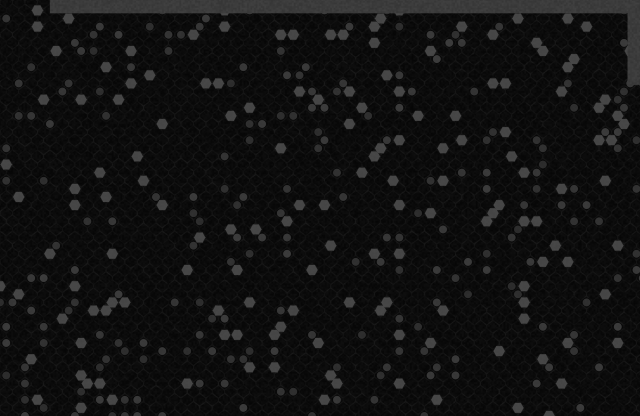
Write a Shadertoy shader that draws this pattern.

```glsl
// Dark honeycomb mesh sprinkled with grey hexagons and soft dots, framed by a grainy bar.
const vec2  PITCH       = vec2(0.0300, 0.0195); // lattice step, in canvas heights
const float HEX_APOTHEM = 0.0121;
const float DOT_RADIUS  = 0.0096;
const float HEX_SHARE   = 0.062;  // chance that a cell holds a hexagon
const float DOT_SHARE   = 0.080;  // chance that a cell holds a soft dot
const float HEX_EDGE    = 0.0016;
const float DOT_EDGE    = 0.0034;
const float HEX_GREY    = 0.275;
const float DOT_GREY    = 0.215;
const float BASE_GREY   = 0.040;
const float MESH_GAIN   = 0.046;
const float MESH_WIDTH  = 0.0052;
const float BAR_GREY    = 0.232;
const float BAR_LEFT    = 0.120;
const float BAR_HEIGHT  = 0.032;
const float SIDE_WIDTH  = 0.030;
const float SIDE_HEIGHT = 0.204;
const float GRAIN_SCALE = 240.0;
const float GRAIN_GAIN  = 0.034;

float hash(vec2 p) {
    vec3 q = fract(vec3(p.xyx) * 0.1031);
    q += dot(q, q.yzx + 33.33);
    return fract((q.x + q.y) * q.z);
}

float valueNoise(vec2 p) {
    vec2 cell = floor(p);
    vec2 f = fract(p);
    f = f * f * (3.0 - 2.0 * f);
    float low  = mix(hash(cell), hash(cell + vec2(1.0, 0.0)), f.x);
    float high = mix(hash(cell + vec2(0.0, 1.0)), hash(cell + 1.0), f.x);
    return mix(low, high, f.y);
}

// Signed distance to a hexagon with flat top and bottom.
float hexagon(vec2 p, float apothem) {
    p = abs(p);
    return max(p.y, dot(p, vec2(0.8660, 0.5))) - apothem;
}

// Coverage of a shape whose edge is blurred over a given width.
float cover(float dist, float width) {
    return 1.0 - smoothstep(-0.5 * width, 0.5 * width, dist);
}

void mainImage(out vec4 fragColor, in vec2 fragCoord) {
    vec2 p = fragCoord / iResolution.y;
    float pixel = 1.0 / iResolution.y;
    float right = iResolution.x / iResolution.y;
    float grain = valueNoise(p * GRAIN_SCALE) - 0.5;

    // Visit the nearby cells of the staggered lattice.
    float nearest = 1.0, second = 1.0;
    float hexMask = 0.0, dotGrey = 0.0;
    float row0 = floor(p.y / PITCH.y + 0.5);
    for (int j = -1; j <= 1; j++) {
        float row = row0 + float(j);
        float shift = 0.5 * mod(row, 2.0);
        float col0 = floor(p.x / PITCH.x - shift + 0.5);
        for (int i = -1; i <= 1; i++) {
            vec2 id = vec2(col0 + float(i), row);
            vec2 center = vec2(id.x + shift, id.y) * PITCH;
            vec2 d = p - center;
            float dist = length(d);
            second = min(second, max(nearest, dist));
            nearest = min(nearest, dist);

            // Clumps make dots gather loosely.
            float pick = hash(id + 71.0);
            float clump = 0.35 + 1.3 * valueNoise(center * 9.0 + 5.0);
            float tone = mix(0.80, 1.08, hash(id + 213.0));
            if (pick < HEX_SHARE) {
                float hexCover = cover(hexagon(d, HEX_APOTHEM), max(HEX_EDGE, 1.5 * pixel));
                hexMask = max(hexMask, hexCover * mix(0.95, 1.05, tone));
            } else if (pick < HEX_SHARE + DOT_SHARE * clump) {
                float dotCover = cover(dist - DOT_RADIUS, max(DOT_EDGE, 1.5 * pixel));
                dotGrey = max(dotGrey, dotCover * tone * DOT_GREY);
            }
        }
    }

    // Uneven mesh along the borders between cells.
    float line = 1.0 - smoothstep(0.0, MESH_WIDTH, second - nearest);
    float wear = smoothstep(0.1, 0.9, valueNoise(p * 95.0 + 17.0));
    float grey = BASE_GREY + MESH_GAIN * line * mix(0.35, 1.0, wear);
    grey += GRAIN_GAIN * grain;

    // Soft dots, then crisp hexagons above them.
    grey = max(grey, dotGrey + 0.4 * GRAIN_GAIN * grain);
    float hexTone = HEX_GREY + 0.4 * GRAIN_GAIN * grain;
    grey = mix(grey, hexTone, min(hexMask, 1.0));

    // Bar along the top with a short arm down the right side.
    float top = max(1.0 - BAR_HEIGHT - p.y, BAR_LEFT - p.x);
    float side = max(right - SIDE_WIDTH - p.x, 1.0 - SIDE_HEIGHT - p.y);
    float barTone = BAR_GREY + 1.3 * GRAIN_GAIN * grain;
    grey = mix(grey, barTone, cover(min(top, side), 1.5 * pixel));

    fragColor = vec4(vec3(grey), 1.0);
}
```
